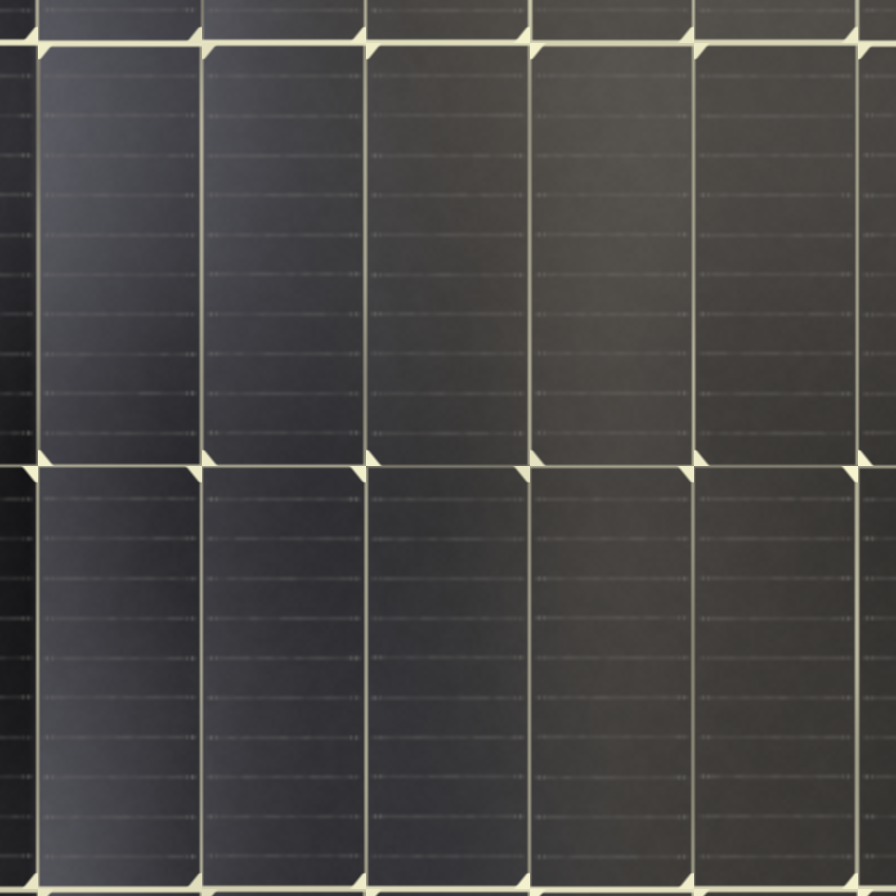
Write a WebGL 1 fragment shader that draws this texture.

```glsl
precision highp float;
// Solar panel: tall dark cells in a grid with pale gaps between them.
// Rows alternate the side of their clipped corners; each cell carries ten
// faint busbars with solder pads, under a soft sheen that drifts across.

uniform vec2 u_resolution;

const vec2 CELL = vec2(0.183, 0.4722);
const vec2 ORIGIN = vec2(0.0422, 0.0075);
const vec2 CLIP = vec2(0.0175, 0.0215);
const float BUS_PITCH = 0.0443;
const vec3 GAP_BRIGHT = vec3(0.95, 0.94, 0.80);
const vec3 GAP_DIM = vec3(0.46, 0.45, 0.40);
const vec3 BUS_COLOR = vec3(0.46, 0.45, 0.44);
const vec3 COOL = vec3(0.98, 0.98, 1.07);
const vec3 WARM = vec3(1.04, 1.0, 0.95);

float hash(vec2 p) {
  vec3 q = fract(vec3(p.xyx) * 0.1031);
  q += dot(q, q.yzx + 33.33);
  return fract((q.x + q.y) * q.z);
}

float noise(vec2 p) {
  vec2 i = floor(p), f = fract(p);
  f = f * f * (3.0 - 2.0 * f);
  return mix(mix(hash(i), hash(i + vec2(1.0, 0.0)), f.x),
             mix(hash(i + vec2(0.0, 1.0)), hash(i + 1.0), f.x), f.y);
}

// Soft coverage of a band of the given half width
float band(float dist, float halfWidth, float soft) {
  return 1.0 - smoothstep(halfWidth - soft, halfWidth + soft, abs(dist));
}

// Round soft patch of light
float patchOfLight(vec2 p, vec2 center, vec2 radius) {
  vec2 q = (p - center) / radius;
  return exp(-dot(q, q));
}

// Silicon colour: large gradients, sheen inside each cell, fine grain
vec3 silicon(vec2 p, vec2 local) {
  float warmth = smoothstep(0.3, 0.65, p.x + 0.25 * (p.y - 0.5));
  float tone = 0.200 + 0.070 * smoothstep(0.42, 0.92, p.y);
  tone -= 0.12 * local.x * (1.0 - smoothstep(0.0, 0.55, p.x));
  tone -= 0.075 * (1.0 - smoothstep(0.03, 0.05, p.x));
  tone += 0.060 * patchOfLight(p, vec2(0.11, 0.8), vec2(0.2, 0.25));
  tone += 0.065 * patchOfLight(p, vec2(0.08, 0.02), vec2(0.14, 0.28));
  tone += 0.060 * patchOfLight(p, vec2(0.68, 0.45), vec2(0.13, 0.7));
  tone += 0.025 * patchOfLight(p, vec2(0.88, 0.4), vec2(0.14, 0.9));
  tone += 0.020 * (noise(p * 5.0 + 7.0) - 0.5);
  tone += 0.010 * (noise(p * 200.0) - 0.5) + 0.010 * (noise(p * 60.0) - 0.5);
  return tone * mix(COOL, WARM, warmth);
}

// Busbar strength: a broken soft line with pads near both cell ends
float busbar(vec2 c, vec2 cellId, float soft) {
  float v = c.y / BUS_PITCH;
  vec2 id = vec2(floor(v), cellId.x * 17.0 + cellId.y * 5.0) + 40.0;
  float dy = (fract(v) - 0.5) * BUS_PITCH + 0.0012 * (hash(id) - 0.5);
  float side = CELL.x * 0.5 - abs(c.x);
  float grain = noise(vec2(c.x * 120.0 + id.y * 3.0, id.x * 9.0));
  float wire = band(dy, 0.0020, soft * 1.4) * (0.12 + 0.22 * grain);
  float pads = band(side - 0.0105, 0.0012, soft)
             + 0.7 * band(side - 0.0165, 0.0012, soft);
  float marks = band(dy, 0.0028, soft) * pads * (0.1 + 0.32 * hash(id + 3.0));
  return clamp(wire + marks, 0.0, 0.7) * smoothstep(0.003, 0.008, side);
}

// Pale triangle left by a clipped corner; q is measured from the corner
float clippedCorner(vec2 q, float soft) {
  float d = (1.0 - q.x / CLIP.x - q.y / CLIP.y) * CLIP.x * CLIP.y / length(CLIP);
  return smoothstep(-soft, soft, d) * (1.0 - smoothstep(0.0165, 0.0195, q.y));
}

void main() {
  vec2 p = gl_FragCoord.xy / u_resolution;
  float soft = max(0.0021, 0.8 / min(u_resolution.x, u_resolution.y));

  vec2 grid = (p - ORIGIN) / CELL;
  vec2 cellId = floor(grid);
  vec2 local = fract(grid) - 0.5;
  vec2 c = local * CELL;
  vec2 lineId = floor(grid + 0.5);
  vec2 lineDist = (grid - lineId) * CELL;

  // Cell face with a slight tone of its own, and its busbars
  vec3 color = silicon(p, local) * (0.96 + 0.08 * hash(cellId + 8.0));
  color = mix(color, BUS_COLOR, busbar(c, cellId, soft));

  // Vertical gaps vary in place, width and brightness per segment
  vec2 seg = vec2(lineId.x, cellId.y) + 20.0;
  float shift = 0.0018 * (hash(seg + 11.0) - 0.5);
  float glow = 0.15 + 0.5 * hash(seg) + 0.3 * (noise(vec2(seg.x * 9.0, p.y * 7.0)) - 0.5);
  float vertical = band(lineDist.x + shift, 0.0016 + 0.0009 * hash(seg + 5.0), soft);
  color = mix(color, mix(GAP_DIM, GAP_BRIGHT, glow), vertical);

  // Horizontal gaps alternate between wide bright and narrow dim
  float wide = 1.0 - mod(lineId.y, 2.0);
  vec2 span = vec2(cellId.x, lineId.y) + 50.0;
  float sag = 0.0016 * (hash(span + 2.0) - 0.5);
  float shine = mix(0.6 * hash(span), 0.7 + 0.25 * hash(span), wide);
  float horizontal = band(lineDist.y + sag, mix(0.0016, 0.0034, wide), soft);
  color = mix(color, mix(GAP_DIM, GAP_BRIGHT, shine), horizontal);

  // Odd rows are clipped on the left, even rows on the right
  float facing = mix(-1.0, 1.0, mod(cellId.y, 2.0));
  vec2 corner = vec2(0.5 * CELL.x + facing * c.x, 0.5 * CELL.y - abs(c.y));
  float wear = 0.92 + 0.1 * hash(lineId + 30.0);
  color = mix(color, GAP_BRIGHT * wear, clippedCorner(corner, soft));

  gl_FragColor = vec4(color, 1.0);
}
```
